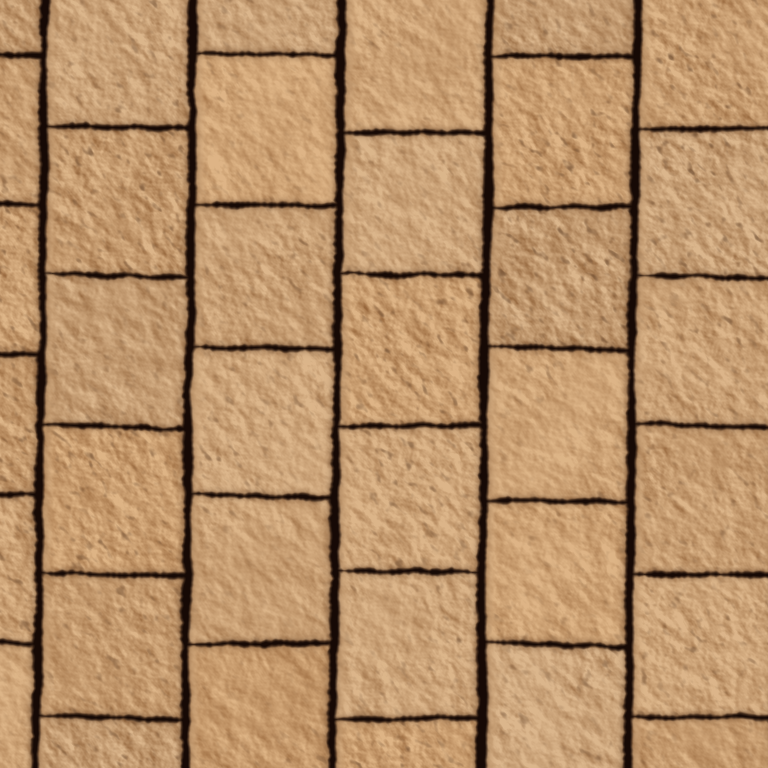
Write a WebGL 1 fragment shader that draws this texture.

```glsl
precision highp float;
// Sandy concrete pavers in leaning columns, staggered by half a stone, with dark ragged joints.

uniform vec2 u_resolution;

#define PITCH vec2(0.1925, 0.1915)   // stone size including its joint
#define ORIGIN vec2(0.0475, 0.064)   // first joint crossing
#define LEAN 0.0125                  // sideways drift of columns with height
#define JOINT_HALF vec2(0.0050, 0.0025)
#define ROW_JITTER 0.024
#define PIT_STRENGTH 0.62
#define RELIEF 5.5
#define SAND vec3(0.812, 0.652, 0.480)
#define TAN vec3(0.725, 0.555, 0.385)
#define BROWN vec3(0.40, 0.27, 0.165)
#define JOINT_DARK vec3(0.085, 0.035, 0.018)

// Two random values in -1..1 for a cell
vec2 hash2(vec2 cell) {
  vec3 h = fract(cell.xyx * vec3(0.1031, 0.1030, 0.0973));
  h += dot(h, h.yzx + 33.33);
  return fract((h.xx + h.yz) * h.zy) * 2.0 - 1.0;
}

float gradientNoise(vec2 p) {
  vec2 i = floor(p), f = p - i;
  vec2 s = f * f * f * (f * (f * 6.0 - 15.0) + 10.0);
  vec2 e = vec2(1.0, 0.0);
  float a = dot(hash2(i), f);
  float b = dot(hash2(i + e), f - e);
  float c = dot(hash2(i + e.yx), f - e.yx);
  float d = dot(hash2(i + e.xx), f - e.xx);
  return mix(mix(a, b, s.x), mix(c, d, s.x), s.y);
}

float fbm(vec2 p) {
  float sum = 0.0, amp = 0.5;
  for (int i = 0; i < 4; i++) {
    sum += amp * gradientNoise(p);
    p = mat2(1.6, 1.2, -1.2, 1.6) * p + 7.3;
    amp *= 0.55;
  }
  return sum;
}

float smoothMin(float a, float b, float k) {
  float h = max(k - abs(a - b), 0.0) / k;
  return min(a, b) - h * h * k * 0.25;
}

// Stone surface: mottling, relief lit from one side, slanting pits
vec3 stoneColor(vec2 uv, vec2 id) {
  vec2 look = hash2(id + 41.0), wear = hash2(id + 87.0);
  vec2 p = uv + look * 3.0 + 5.0;
  vec2 slant = vec2(p.x - p.y, p.x + p.y) * 0.7071;
  float patches = gradientNoise(p * 11.0 + 9.0);
  float amount = clamp(0.6 + 0.35 * wear.x + 0.8 * patches, 0.15, 1.0);

  vec2 grain = slant * vec2(30.0, 44.0);
  float relief = fbm(grain) - fbm(grain + vec2(0.03, 0.2));
  float tone = 0.7 + 0.3 * look.x + 1.1 * fbm(p * 13.0)
             + RELIEF * (0.6 + 0.6 * amount) * relief;
  vec3 color = mix(TAN, SAND, clamp(tone, -1.5, 1.6));
  color *= 1.0 + wear.y * vec3(-0.008, 0.006, 0.03);

  float pits = gradientNoise(slant * vec2(48.0, 98.0))
             + 0.6 * gradientNoise(slant * vec2(105.0, 170.0) + 3.7);
  return mix(color, BROWN, PIT_STRENGTH * amount * smoothstep(0.12, 0.7, pits));
}

void main() {
  vec2 uv = gl_FragCoord.xy / u_resolution.y;
  float pixel = 1.0 / u_resolution.y;

  // Nearest vertical joint, wandering along its length
  float u = (uv.x - ORIGIN.x - LEAN * uv.y) / PITCH.x;
  float k = floor(u + 0.5);
  float jointU = k + 0.025 * gradientNoise(vec2(k * 7.3 + 0.4, uv.y * 7.0))
                   + 0.018 * gradientNoise(vec2(k * 3.1 + 0.7, uv.y * 38.0));
  float dx = (u - jointU) * PITCH.x;
  float column = dx > 0.0 ? k : k - 1.0;

  // Nearest horizontal joint of this column, shifted and tilted a little
  float v = (uv.y - ORIGIN.y) / PITCH.y - 0.5 * mod(column, 2.0);
  float j = floor(v + 0.5);
  vec2 skew = hash2(vec2(column, j) + 13.0);
  float jointV = j + ROW_JITTER * skew.x + (0.025 * skew.y - 0.01) * (u - column - 0.5)
               + 0.022 * gradientNoise(vec2(u * 6.0, j * 5.7 + column * 2.3));
  float dy = (v - jointV) * PITCH.y;
  vec2 stone = vec2(column, dy > 0.0 ? j : j - 1.0);

  // Ragged joint edges and varying widths
  float ragX = gradientNoise(uv * vec2(60.0, 140.0)) + 0.6 * gradientNoise(uv * 42.0);
  float ragY = gradientNoise(uv * vec2(140.0, 60.0) + 20.0) + 0.6 * gradientNoise(uv * 42.0 + 8.0);
  float widthX = JOINT_HALF.x * (1.0 + 0.7 * gradientNoise(vec2(k * 4.7 + 0.3, uv.y * 11.0)));
  float widthY = JOINT_HALF.y * (1.0 + 0.9 * gradientNoise(vec2(u * 4.0, j * 3.3 + 0.4)));
  widthY *= mix(0.2, 1.0, smoothstep(0.03, 0.18, u - column));
  float gapX = abs(dx) - widthX - 0.0032 * ragX * (dx < 0.0 ? 1.0 : 0.4);
  float gapY = abs(dy) - widthY - 0.0026 * ragY;
  float gap = smoothMin(gapX, gapY, 0.005);

  // Stone, bright left lip, brown fringe, dark joint
  vec3 color = stoneColor(uv, stone);
  float lip = step(0.0, dx) * smoothstep(0.0, 0.004, gapX) * (1.0 - smoothstep(0.005, 0.015, gapX));
  color = mix(color, SAND, 0.5 * lip);
  float fringe = (dx < 0.0 ? 0.85 : 0.45) * exp(-max(gapX, 0.0) / 0.0032);
  fringe = max(fringe, (dy > 0.0 ? 0.85 : 0.65) * exp(-max(gapY, 0.0) / 0.0028));
  color = mix(color, BROWN, fringe);
  float soft = 0.0022 + 0.5 * pixel;
  color = mix(JOINT_DARK, color, smoothstep(-soft, soft, gap));

  gl_FragColor = vec4(color, 1.0);
}
```
